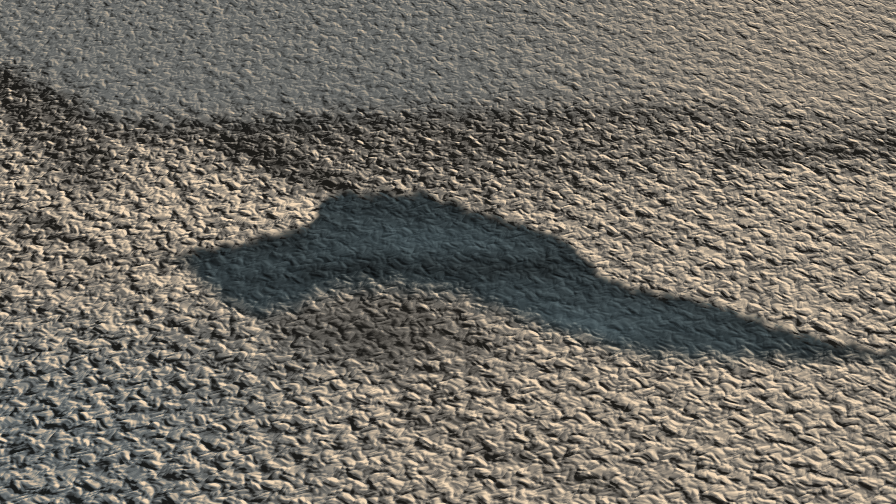
Write a Shadertoy shader that draws this texture.

```glsl
// Weathered rough pavement with a shadowed pothole, lit by a low warm sun from the upper right.
#define GRAIN 50.0
#define RELIEF 0.72
#define SUN_DIR vec2(0.62, 0.78)
#define WARM_LIGHT vec3(0.96, 0.86, 0.73)
#define STONE vec3(0.46, 0.44, 0.41)
#define CREVICE vec3(0.11, 0.105, 0.095)
#define SHADE vec3(0.185, 0.225, 0.24)
#define COOL_TINT vec3(0.90, 1.00, 1.09)

vec2 hash2(vec2 p) {
    vec3 a = fract(p.xyx * vec3(0.1031, 0.1030, 0.0973));
    a += dot(a, a.yzx + 33.33);
    return fract((a.xx + a.yz) * a.zy);
}
// Cellular field of scattered lumps with random sizes on flat ground.
float pebbles(vec2 p) {
    vec2 cell = floor(p), f = p - cell;
    float h = 0.0;
    for (int k = 0; k < 9; k++) {
        vec2 o = vec2(k % 3 - 1, k / 3 - 1), r = hash2(cell + o);
        vec2 d = o + r - f;
        float size = 0.15 + 0.85 * fract(r.x * 7.3 + r.y * 3.1);
        h = max(h, size - dot(d, d) / 0.6);
    }
    return h;
}
float height(vec2 q) {
    q += 0.22 * sin(q.yx * 2.3 + 1.4 * sin(q * 1.3));
    return pebbles(q) + 0.5 * pebbles(q * mat2(1.7, 1.1, -1.1, 1.7) + 17.0) + 0.9 * pebbles(q * 0.41 + 5.0);
}
// Layered sines that make large edges and patches irregular.
float waver(vec2 p) {
    float s = 0.0, a = 0.5;
    for (int i = 0; i < 4; i++) {
        s += a * sin(p.x + 1.7 * sin(p.y)) * cos(p.y * 1.1 + p.x * 0.4);
        p = mat2(1.5, 1.1, -1.1, 1.5) * p + 2.3;
        a *= 0.6;
    }
    return s;
}
// Soft stroke between two points.
float stroke(vec2 p, vec2 a, vec2 b, float width) {
    vec2 d = b - a;
    float dist = length(p - a - d * clamp(dot(p - a, d) / dot(d, d), 0.0, 1.0));
    return exp(-dist * dist / (width * width));
}
float blob(vec2 p, vec2 centre, vec2 radius) {
    vec2 d = (p - centre) / radius;
    return exp(-dot(d, d));
}
// Outlines of the hole and of the distant ledge.
float holeTop(float x) {
    return 0.49 + 0.05 * smoothstep(0.31, 0.60, x) + 0.08 * smoothstep(0.60, 0.67, x)
        - 0.075 * smoothstep(0.80, 1.07, x) - 0.125 * smoothstep(1.05, 1.28, x)
        - 0.115 * smoothstep(1.25, 1.78, x);
}
float holeBottom(float x) {
    return 0.49 - 0.11 * smoothstep(0.31, 0.50, x) + 0.045 * smoothstep(0.52, 0.70, x)
        - 0.14 * smoothstep(0.80, 1.35, x);
}
float ledge(float x) {
    return 0.875 - 0.115 * smoothstep(-0.05, 0.27, x) + 0.03 * smoothstep(0.50, 1.25, x)
        - 0.025 * smoothstep(1.40, 1.78, x);
}

void mainImage(out vec4 fragColor, in vec2 fragCoord) {
    vec2 p = fragCoord / iResolution.y;
    float rough = waver(p * vec2(24.0, 34.0));
    vec2 w = p + 0.014 * vec2(rough, waver(p.yx * 41.0 + 3.0));
    // Perspective: lumps shrink and flatten with distance.
    float z = 1.25 - 0.6 * p.y;
    vec2 q = GRAIN * vec2((p.x - 0.9) / z, -2.7 * log(z)) + 60.0;
    float h = height(q);
    float slope = h - height(q + 0.26 * SUN_DIR);
    float lumpShadow = max(height(q + 0.75 * SUN_DIR) - h - 0.1, 0.0);
    // Broad light and relief of each ground zone.
    float d = w.y - ledge(w.x);
    float distant = smoothstep(-0.05, 0.05, d);
    float right = smoothstep(0.75, 1.65, p.x);
    float lowLeft = (1.0 - smoothstep(0.1, 0.95, p.x)) * (1.0 - smoothstep(0.15, 0.5, p.y));
    float light = mix(0.50 + 0.05 * right - 0.08 * lowLeft + 0.06 * rough, 0.43 + 0.10 * right, distant);
    float relief = RELIEF * mix(1.0, 0.42 + 0.2 * right, distant);
    // Shadow under the distant ledge, and the dim strips before it.
    float reach = 1.0 - 0.55 * smoothstep(0.55, 0.85, p.x) + 0.25 * blob(p, vec2(1.25, 0.78), vec2(0.2));
    light -= 0.36 * reach * smoothstep(-0.018, 0.018, -d) * exp(min(d, 0.0) / 0.035);
    light -= 0.20 * blob(w, vec2(0.93, 0.70), vec2(0.45, 0.085));
    light -= 0.26 * stroke(w, vec2(1.44, 0.685), vec2(1.76, 0.705), 0.028);
    light -= 0.25 * stroke(w, vec2(0.45, 0.71), vec2(0.68, 0.63), 0.026);
    light -= 0.22 * stroke(w, vec2(0.02, 0.80), vec2(0.17, 0.67), 0.06);
    light -= 0.20 * stroke(w, vec2(0.05, 0.56), vec2(0.32, 0.47), 0.02);
    // Sunlit plateau edge, broken lips and cracks.
    light += 0.09 * blob(w, vec2(0.42, 0.61), vec2(0.25, 0.075));
    light += 0.18 * stroke(w, vec2(0.58, 0.59), vec2(0.66, 0.57), 0.022);
    light += 0.13 * stroke(w, vec2(0.20, 0.53), vec2(0.50, 0.35), 0.022);
    light += 0.14 * stroke(w, vec2(0.50, 0.33), vec2(0.76, 0.20), 0.02);
    light += 0.14 * stroke(w, vec2(0.76, 0.20), vec2(0.87, 0.00), 0.02);
    light += 0.12 * stroke(w, vec2(1.46, 0.665), vec2(1.60, 0.655), 0.014);
    light -= 0.13 * stroke(w, vec2(0.77, 0.19), vec2(1.22, 0.03), 0.02);
    // Rubble on the near side of the hole.
    float rubble = blob(w, vec2(0.72, 0.345), vec2(0.27, 0.085));
    float sun = light - 0.27 * rubble + relief * (1.0 - 0.35 * rubble) * (slope - 0.45 * lumpShadow);
    vec3 col = mix(CREVICE, STONE, smoothstep(-0.12, 0.52, sun));
    col = mix(col, WARM_LIGHT, clamp((sun - 0.43) / 0.48, 0.0, 1.0));
    float cool = max(lowLeft, distant * (1.0 - right) * 0.6) * (1.0 - smoothstep(0.4, 0.75, sun));
    col *= mix(vec3(1.0), COOL_TINT, cool);
    // Cool shadow inside the hole, darkest below its rim and along its step.
    float drop = holeTop(w.x) - w.y + 0.012 * slope;
    float inside = min(drop / 0.012, (w.y - holeBottom(w.x)) / 0.03 - 0.5 * slope);
    float hole = smoothstep(-0.8, 1.0, inside) * smoothstep(0.29, 0.36, p.x);
    float ridge = stroke(w, vec2(0.62, 0.46), vec2(1.08, 0.475), 0.022);
    float floorLight = blob(p, vec2(0.90, 0.525), vec2(0.15, 0.035)) + blob(p, vec2(1.22, 0.36), vec2(0.2, 0.045));
    float tone = 1.0 - 0.40 * exp(-max(drop, 0.0) / 0.025) - 0.30 * ridge + 0.28 * floorLight;
    col = mix(col, SHADE * max(tone + 0.55 * slope + 0.18 * rough, 0.2), 0.94 * hole);
    fragColor = vec4(clamp(col, 0.0, 1.0), 1.0);
}
```
